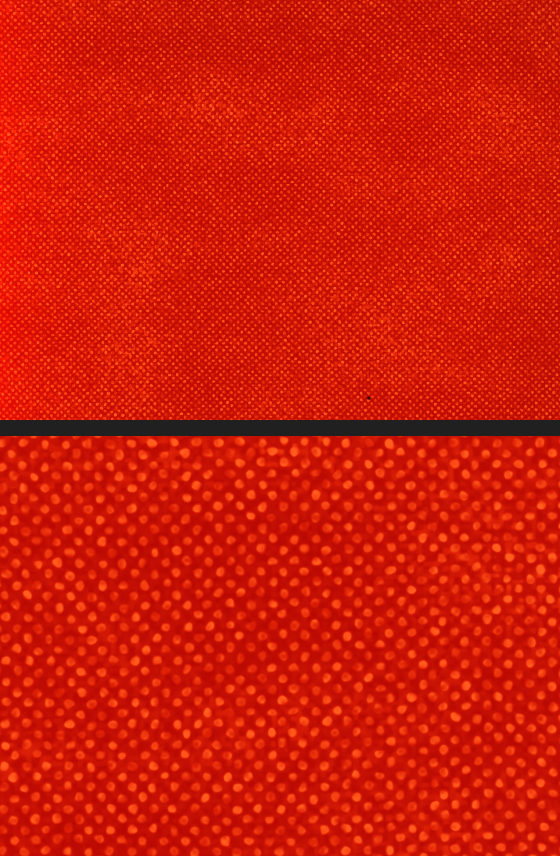
Top: the whole. Bottom: its middle third, enlarged.
Reproduce this texture procedurally as a Shadertoy shader.

```glsl
float hash(vec2 p) {
    vec3 h = fract(vec3(p.xyx) * 0.1031);
    h += dot(h, h.yzx + 33.33);
    return fract((h.x + h.y) * h.z);
}

float noise(vec2 p) {
    vec2 i = floor(p), f = fract(p);
    f = f * f * (3.0 - 2.0 * f);
    return mix(mix(hash(i), hash(i + vec2(1, 0)), f.x),
               mix(hash(i + vec2(0, 1)), hash(i + vec2(1, 1)), f.x), f.y);
}

float fbm(vec2 p) {
    float sum = 0.0, amp = 0.5;
    for (int i = 0; i < 5; i++) {
        sum += amp * noise(p);
        p = mat2(1.6, 1.2, -1.2, 1.6) * p + 7.3;
        amp *= 0.55;
    }
    return sum;
}

// Broad faded areas: x, y, radius
float wornPatches(vec2 uv) {
    vec3 patches[8] = vec3[8](
        vec3(0.13, 0.76, 0.09), vec3(0.40, 0.70, 0.09),
        vec3(0.56, 0.68, 0.08), vec3(0.61, 0.78, 0.06),
        vec3(0.88, 0.70, 0.10), vec3(0.18, 0.23, 0.10),
        vec3(0.22, 0.42, 0.08), vec3(0.70, 0.15, 0.10));
    float wear = 0.0;
    for (int i = 0; i < 8; i++) {
        vec2 d = (uv - patches[i].xy) / patches[i].z;
        wear += exp(-dot(d, d));
    }
    return wear;
}

void mainImage(out vec4 fragColor, in vec2 fragCoord) {
    vec2 uv = fragCoord / iResolution.xy;
    vec2 p = fragCoord / iResolution.y;

    // Staggered weave: 78 dots across, 58.5 down, with half-step rows
    vec2 thread = p * 58.5;
    thread += 0.5 * vec2(noise(p * 6.0), noise(p * 6.0 + 40.0));
    vec2 lattice = vec2(thread.x + thread.y, thread.x - thread.y);
    vec2 cell = floor(lattice) + 200.0;
    vec2 local = fract(lattice) - 0.5;
    local += 0.16 * (vec2(hash(cell), hash(cell + 51.0)) - 0.5);
    local += 0.16 * (vec2(noise(thread * 3.0 + 9.0), noise(thread * 3.0 + 70.0)) - 0.5);
    float blur = 0.3 * 58.5 / iResolution.y;
    float dotMask = 1.0 - smoothstep(0.20 - blur, 0.40 + blur, length(local));

    // Wear lifts the dark ground with fine flecks and roughens the dots
    float mottle = fbm(p * vec2(6.0, 9.0) + 3.0) - 0.53;
    float wear = clamp(0.25 + 1.5 * mottle + 0.32 * wornPatches(uv), 0.0, 1.0);
    float grain = noise(thread * 4.2);
    float fleck = smoothstep(0.45, 0.9, noise(thread * 3.4 + 130.0));
    float ground = 0.20 * grain + wear * (0.08 + 0.60 * fleck);
    float raised = 0.56 + 0.30 * hash(cell + 17.0) + 0.45 * (grain - 0.5) + 0.15 * wear;
    float tone = clamp(mix(ground, raised, dotMask), 0.0, 1.0);

    // Deep red through scarlet to orange
    vec3 color = mix(vec3(0.70, 0.03, 0.01), vec3(0.84, 0.12, 0.025), min(tone * 2.0, 1.0));
    color = mix(color, vec3(1.0, 0.35, 0.11), max(tone * 2.0 - 1.0, 0.0));

    // Saturated glow at the left edge, slight shade at the top and right
    color.r += 0.14 * exp(-uv.x * 11.0);
    color *= 1.03 - 0.04 * smoothstep(0.7, 1.0, uv.y) - 0.03 * smoothstep(0.8, 1.0, uv.x);

    // Small dark speck
    float speck = length(p - vec2(0.878, 0.052));
    color *= mix(0.3, 1.0, smoothstep(0.002, 0.006, speck));

    fragColor = vec4(clamp(color, 0.0, 1.0), 1.0);
}
```
